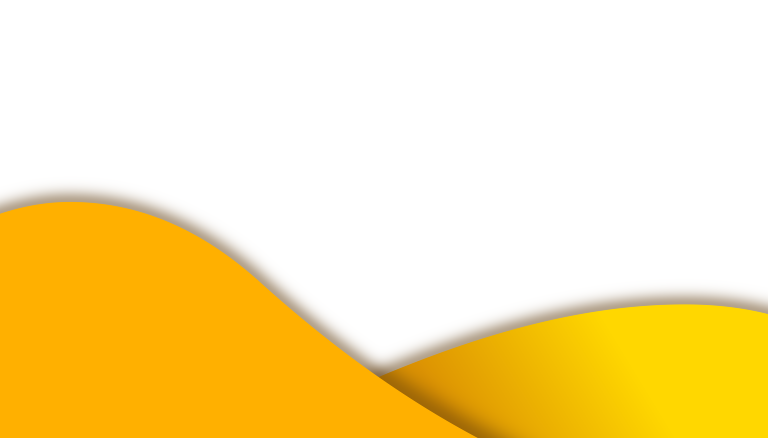
Give the GLSL for this background, as a WebGL 1 fragment shader.

```glsl
precision highp float;
// Two smooth hills, orange in front of golden yellow, on a white ground.
// Each crest is a chain of cubic Hermite spans; its approximate signed
// distance gives both the smooth edge and the soft brown shadow.

uniform vec2 u_resolution;

const float ASPECT = 1.7595;            // design width for a height of 1

const vec3 WHITE  = vec3(1.0);
const vec3 ORANGE = vec3(1.0, 0.69, 0.0);
const vec3 YELLOW = vec3(1.0, 0.845, 0.0);
const vec3 OCHRE  = vec3(0.865, 0.575, 0.01);
const vec3 SHADOW = vec3(0.36, 0.22, 0.04);

const float SHADOW_ALPHA = 0.47;
const float SHADOW_WIDTH = 0.018;
const float SHADOW_WIDTH_ON_HILL = 0.027;

const vec2 GOLD_DIRECTION = vec2(0.85, 0.52);
const vec2 GOLD_RANGE = vec2(0.90, 1.32);

// Crest knots: x, height, slope
const vec3 FRONT_A = vec3(0.0, 0.512, 0.33);
const vec3 FRONT_B = vec3(0.160, 0.539, 0.0);
const vec3 FRONT_C = vec3(0.5956, 0.356, -0.90);
const vec3 FRONT_D = vec3(1.0928, 0.001, -0.53);
const vec3 BACK_A = vec3(0.866, 0.1386, 0.42);
const vec3 BACK_B = vec3(1.569, 0.305, 0.0);
const vec3 BACK_C = vec3(1.7595, 0.283, -0.25);

// Cubic between two knots, continued as straight lines outside them.
float span(vec3 a, vec3 b, float x) {
    float w = b.x - a.x;
    float t = clamp((x - a.x) / w, 0.0, 1.0);
    float s = 1.0 - t;
    float y = s * s * (1.0 + 2.0 * t) * a.y + t * t * (3.0 - 2.0 * t) * b.y
            + w * t * s * (s * a.z - t * b.z);
    return y + a.z * min(x - a.x, 0.0) + b.z * max(x - b.x, 0.0);
}

float frontCrest(float x) {
    if (x < FRONT_B.x) return span(FRONT_A, FRONT_B, x);
    if (x < FRONT_C.x) return span(FRONT_B, FRONT_C, x);
    return span(FRONT_C, FRONT_D, x);
}

float backCrest(float x) {
    if (x < BACK_B.x) return span(BACK_A, BACK_B, x);
    return span(BACK_B, BACK_C, x);
}

// Turns a vertical gap into a distance, given the rise over 2 * STEP.
const float STEP = 0.002;
float slopeDistance(float gap, float rise) {
    float slope = rise / (2.0 * STEP);
    return gap / sqrt(1.0 + slope * slope);
}

float frontDistance(vec2 p) {
    return slopeDistance(p.y - frontCrest(p.x),
                         frontCrest(p.x + STEP) - frontCrest(p.x - STEP));
}

float backDistance(vec2 p) {
    return slopeDistance(p.y - backCrest(p.x),
                         backCrest(p.x + STEP) - backCrest(p.x - STEP));
}

float shadow(float d, float width) {
    float r = max(d, 0.0) / width;
    return SHADOW_ALPHA * exp(-0.5 * r * r);
}

void main() {
    vec2 p = gl_FragCoord.xy / u_resolution * vec2(ASPECT, 1.0);
    float halfPixel = 0.6 / u_resolution.y;
    float front = frontDistance(p);
    float back = backDistance(p);
    float backMask = 1.0 - smoothstep(-halfPixel, halfPixel, back);
    float frontMask = 1.0 - smoothstep(-halfPixel, halfPixel, front);

    // Back hill with its diagonal golden gradient
    float shade = clamp((dot(p, GOLD_DIRECTION) - GOLD_RANGE.x)
                        / (GOLD_RANGE.y - GOLD_RANGE.x), 0.0, 1.0);
    vec3 color = mix(WHITE, SHADOW, shadow(back, SHADOW_WIDTH));
    color = mix(color, mix(OCHRE, YELLOW, shade), backMask);

    // Front hill, casting its shadow on all behind it
    float width = mix(SHADOW_WIDTH, SHADOW_WIDTH_ON_HILL, backMask);
    color = mix(color, SHADOW, shadow(front, width));
    color = mix(color, ORANGE, frontMask);

    gl_FragColor = vec4(color, 1.0);
}
```
